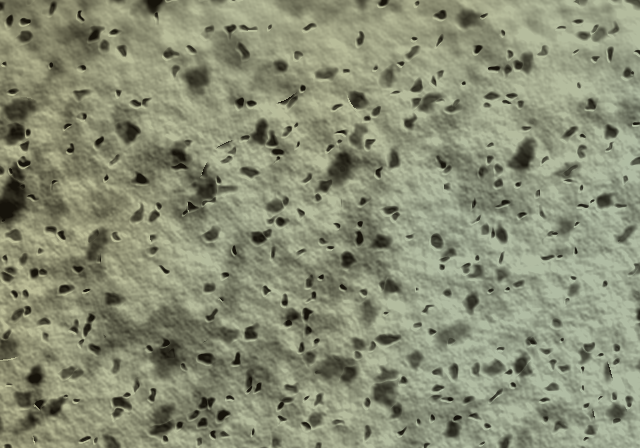
This texture is drawn by a WebGL 2 fragment shader. Its source:

```glsl
#version 300 es
precision highp float;
// Porous, gritty grey-green stone with dark pits under raking light.

uniform vec2 u_resolution;
out vec4 fragColor;

const vec3 PIT_COLOR = vec3(0.085, 0.075, 0.045);
const vec3 STONE_COLOR = vec3(0.63, 0.65, 0.55);
const vec3 OLIVE_TINT = vec3(1.03, 1.00, 0.94);
const vec3 COOL_TINT = vec3(0.97, 1.00, 1.02);
const vec2 LIGHT_DIR = vec2(0.50, 0.866);
const float LIGHT_STEP = 0.004;
const float RELIEF_GAIN = 0.085;
const float PIT_HEIGHT = 0.022;
const float PIT_SHADE = 0.80;
const float HOLLOW_SHADE = 0.34;
const float GRIT_SHADE = 0.17;
const float BASE_TONE = 0.98;
const int PIT_LAYERS = 3;
const int BUMP_OCTAVES = 4;

float hash(vec2 p) {
    return fract(sin(dot(p, vec2(127.1, 311.7))) * 43758.545);
}

vec2 hash2(vec2 p) {
    return vec2(hash(p), hash(p + 57.3));
}

float noise(vec2 p) {
    vec2 cell = floor(p);
    vec2 f = fract(p);
    f = f * f * (3.0 - 2.0 * f);
    float low = mix(hash(cell), hash(cell + vec2(1, 0)), f.x);
    float high = mix(hash(cell + vec2(0, 1)), hash(cell + vec2(1, 1)), f.x);
    return mix(low, high, f.y);
}

vec2 noise2(vec2 p) {
    return vec2(noise(p), noise(p + 31.7)) - 0.5;
}

mat2 rotation(float angle) {
    float c = cos(angle), s = sin(angle);
    return mat2(c, s, -s, c);
}

// One layer of scattered, tilted oval pits: 0 on the surface, 1 at the floor.
float pitLayer(vec2 p, float scale, float chance, float growth) {
    vec2 q = p * scale;
    vec2 home = floor(q);
    float depth = 0.0;
    for (int y = -1; y <= 1; y++) {
        for (int x = -1; x <= 1; x++) {
            vec2 cell = home + vec2(x, y);
            vec2 seed = cell + scale * 3.7;
            if (hash(seed + 11.9) > chance) continue;
            vec2 offset = q - cell - 0.1 - 0.8 * hash2(seed);
            offset = rotation(-0.7 + 1.6 * (hash(seed + 23.1) - 0.5)) * offset;
            float radius = growth * mix(0.13, 0.29, hash(seed + 41.3));
            float d = length(offset * vec2(0.8, 1.2)) / radius;
            float floorDepth = mix(0.6, 1.0, hash(seed + 5.7));
            depth = max(depth, floorDepth * (1.0 - smoothstep(0.35, 1.25, d)));
        }
    }
    return depth;
}

float pits(vec2 p) {
    vec2 warped = p + 0.022 * noise2(p * 24.0) + 0.012 * noise2(p * 65.0);
    float growth = mix(1.25, 0.85, clamp(p.x / 1.43, 0.0, 1.0));
    float chance = 0.18 + 0.36 * noise(p * 3.5 + 9.0);
    float depth = 0.0;
    float scale = 7.5;
    for (int i = 0; i < PIT_LAYERS; i++) {
        depth = max(depth, pitLayer(warped, scale, chance, growth));
        scale *= 1.8;
    }
    return depth;
}

// Broad shaded dips between the crusty lumps.
float hollows(vec2 p) {
    vec2 warped = p + 0.035 * noise2(p * 17.0) + 0.012 * noise2(p * 50.0);
    float dips = 0.6 * noise(warped * 11.0 + 4.0) + 0.4 * noise(warped * 25.0);
    return smoothstep(0.48, 0.85, dips);
}

float bumps(vec2 p, float focus) {
    float height = 0.0;
    float frequency = 18.0;
    for (int i = 0; i < BUMP_OCTAVES; i++) {
        float sharpness = i < 2 ? 1.0 : focus;
        height += sharpness * noise(p * frequency + float(i) * 13.0) / frequency;
        p = rotation(0.5) * p;
        frequency *= 2.0;
    }
    return height;
}

void main() {
    vec2 p = gl_FragCoord.xy / u_resolution.y;
    float across = gl_FragCoord.x / u_resolution.x;
    float focus = mix(1.0, 0.4, smoothstep(0.65, 1.0, p.y));

    // Slope toward the light
    vec2 ahead = p + LIGHT_DIR * LIGHT_STEP;
    float pit = pits(p);
    float drop = bumps(p, focus) - bumps(ahead, focus);
    drop -= PIT_HEIGHT * (pit - pits(ahead));
    float relief = clamp(drop / LIGHT_STEP, -2.5, 2.5);

    // Tone from pits, dips, relief and grit
    float grit = 0.5 * (noise(p * 95.0) + noise(p * 190.0 + 7.0)) - 0.5;
    float tone = BASE_TONE + 0.16 * (across - 0.5);
    tone += RELIEF_GAIN * relief * (1.0 - 0.6 * pit) / 0.57;
    tone += GRIT_SHADE * focus * grit * (1.0 - pit);
    tone -= HOLLOW_SHADE * mix(1.2, 0.75, across) * hollows(p);
    tone -= PIT_SHADE * pit;

    vec3 color = mix(PIT_COLOR, STONE_COLOR, clamp(tone, 0.0, 1.15));
    float coolness = clamp(across + 0.4 * (0.5 - p.y) + 0.5 * (noise(p * 4.0) - 0.5), 0.0, 1.0);
    fragColor = vec4(color * mix(OLIVE_TINT, COOL_TINT, coolness), 1.0);
}
```
